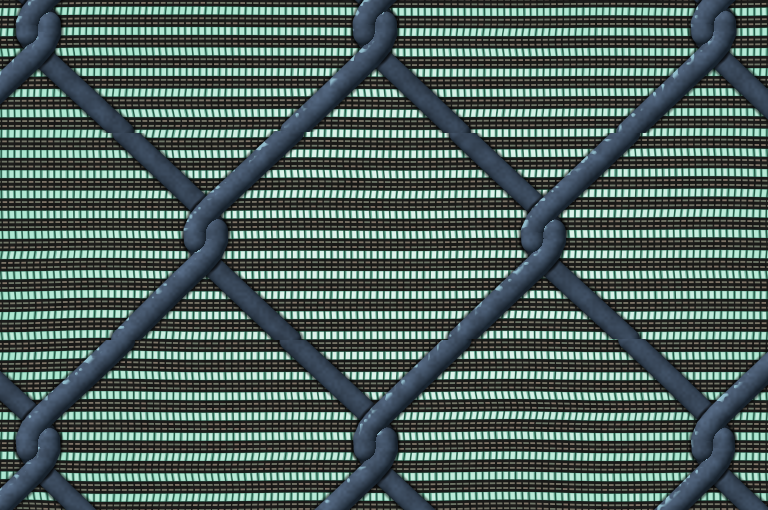
This pattern is drawn by a Shadertoy shader. Its source:

```glsl
// Chain-link fence of blue-grey wire in front of a woven mint and black screen

float hash(vec2 p) {
    vec3 q = fract(p.xyx * 0.1031);
    q += dot(q, q.yzx + 33.33);
    return fract((q.x + q.y) * q.z);
}

float noise(vec2 p) {
    vec2 i = floor(p), f = fract(p);
    f *= f * (3.0 - 2.0 * f);
    return mix(mix(hash(i), hash(i + vec2(1, 0)), f.x),
               mix(hash(i + vec2(0, 1)), hash(i + vec2(1, 1)), f.x), f.y);
}

// Soft-edged strip around zero
float band(float x, float halfWidth, float blur) {
    return clamp((halfWidth - abs(x)) / blur + 0.5, 0.0, 1.0);
}

// Offset of p from the closest point of a segment
vec2 toSegment(vec2 p, vec2 a, vec2 b) {
    p -= a;
    b -= a;
    return p - b * clamp(dot(p, b) / dot(b, b), 0.0, 1.0);
}

vec2 nearer(vec2 a, vec2 b) {
    return dot(a, a) < dot(b, b) ? a : b;
}

// Bright brick rows with two thin dashed threads between them
vec3 screenCloth(vec2 p, float pixel) {
    vec2 scale = vec2(77.3, 25.22);
    vec2 t = vec2(p.x, p.y - 0.502) * scale;
    t.y += 0.14 * (noise(p * vec2(5.0, 3.0)) - 0.5);
    t.x += 0.5 * noise(p * vec2(3.0, 25.0));
    vec2 id = floor(t + 0.5), f = t - id, blur = pixel * scale;
    float vary = hash(id + 200.0);
    float edge = smoothstep(0.3, 0.95, length((p - vec2(0.8, 0.5)) * vec2(1.1, 1.5)));

    vec3 col = vec3(0.085, 0.085, 0.08) + 0.03 * noise(p * 90.0);
    vec3 thread = mix(vec3(0.50, 0.45, 0.40), vec3(0.42, 0.46, 0.40), vary);
    float dash = band(f.x, 0.34 + 0.08 * vary, blur.x) * band(abs(f.y) - 0.38, 0.045, blur.y);
    col = mix(col, thread, dash);

    float shift = 0.12 * (hash(id + 71.0) - 0.5);
    vec3 mint = mix(vec3(0.87, 0.95, 0.92), vec3(0.66, 0.90, 0.81), edge * (0.5 + 0.5 * vary));
    col = mix(col, vec3(0.15, 0.35, 0.28), band(f.y, 0.20, blur.y));
    col = mix(col, vec3(0.45, 0.71, 0.62), band(f.x, 0.40, blur.x) * band(f.y, 0.19, blur.y));
    return mix(col, mint, band(f.x + shift, 0.25 + 0.07 * vary, blur.x) * band(f.y, 0.175, blur.y));
}

// Layer 0: rear diagonals, 1: hook tips, 2: front diagonals with their bends
vec2 strandOffset(vec2 q, int layer) {
    float side = q.y < 0.0 ? -1.0 : 1.0;
    q *= side;
    vec2 o;
    if (layer == 0) {
        o = toSegment(q, vec2(0), vec2(-0.159, 0.150));
    } else if (layer == 1) {
        o = toSegment(q, vec2(0.185, 0.214), vec2(0.163, 0.247));
    } else {
        o = toSegment(q, vec2(0), vec2(0.155, 0.148));
        o = nearer(o, toSegment(q, vec2(0.155, 0.148), vec2(0.177, 0.174)));
        o = nearer(o, toSegment(q, vec2(0.177, 0.174), vec2(0.186, 0.195)));
        o = nearer(o, toSegment(q, vec2(0.186, 0.195), vec2(0.185, 0.214)));
    }
    return o * side;
}

// Painted wire lit from the upper left, with glints along its lit edge
vec3 wireColour(vec2 p, vec2 n, int layer) {
    float z = sqrt(max(0.0, 1.0 - dot(n, n)));
    float light = max(0.0, dot(vec3(n, z), normalize(vec3(-0.5, 0.55, 0.8))));
    vec3 col = mix(vec3(0.09, 0.13, 0.17), vec3(0.30, 0.37, 0.46), light);
    col *= 0.84 + 0.2 * noise(p * 45.0) + 0.14 * noise(p * 170.0);
    float rim = dot(n, vec2(-0.7, 0.7));
    if (layer == 0) {
        col = mix(col * 0.92, vec3(0.13, 0.34, 0.30), 0.6 * smoothstep(0.6, 1.0, -rim));
    } else {
        float glint = smoothstep(0.62, 0.85, noise(p * 120.0 + 40.0));
        col = mix(col, vec3(0.62, 0.80, 0.86), 0.85 * glint * smoothstep(0.45, 0.8, rim));
    }
    return col;
}

void mainImage(out vec4 fragColor, in vec2 fragCoord) {
    float pixel = 1.0 / iResolution.y;
    vec2 p = fragCoord * pixel;
    vec3 col = screenCloth(p, pixel);

    vec2 cell = vec2(0.662, 0.816), knot = vec2(0.406, 0.537);
    vec2 bent = p + 0.006 * (vec2(noise(p * 4.0), noise(p * 4.0 + 19.0)) - 0.5);
    for (int layer = 0; layer < 3; layer++) {
        vec2 middle = knot + 0.25 * cell * vec2(1.0, layer == 0 ? -1.0 : 1.0);
        vec2 offset = vec2(1.0);
        // Two staggered sets of strands
        for (int k = 0; k < 2; k++) {
            vec2 q = (bent - middle) / cell + 0.5 * float(k);
            offset = nearer(offset, strandOffset((fract(q + 0.5) - 0.5) * cell, layer));
        }
        float radius = layer == 0 ? 0.0215 : 0.0235;
        float gap = length(offset) - radius;
        col *= 1.0 - 0.55 * (1.0 - smoothstep(0.0, 0.008, gap));
        col = mix(col, wireColour(p, offset / radius, layer), clamp(0.5 - gap / pixel, 0.0, 1.0));
    }
    fragColor = vec4(col, 1.0);
}
```
